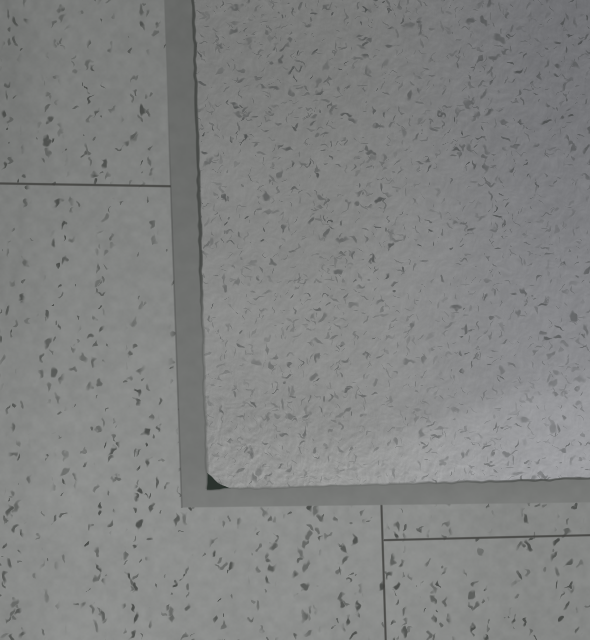
Write a WebGL 2 fragment shader that draws this texture.

```glsl
#version 300 es
precision highp float;
// Speckled ceiling tiles with thin grooves around a recessed panel in a grey metal frame.
uniform vec2 u_resolution;
out vec4 fragColor;

float hash(vec2 p) {
  vec3 q = fract(vec3(p.xyx) * 0.1031);
  q += dot(q, q.yzx + 33.33);
  return fract((q.x + q.y) * q.z);
}

float noise(vec2 p) {
  vec2 i = floor(p), f = fract(p);
  f = f * f * (3.0 - 2.0 * f);
  return mix(mix(hash(i), hash(i + vec2(1, 0)), f.x),
             mix(hash(i + vec2(0, 1)), hash(i + vec2(1, 1)), f.x), f.y);
}

float fbm(vec2 p) {
  float sum = 0.0, amp = 0.5;
  for (int i = 0; i < 4; i++) {
    sum += amp * noise(p);
    p = p * 2.03 + 17.1;
    amp *= 0.5;
  }
  return sum;
}

// Soft step whose edge spans at least one pixel
float fill(float d, float soft) {
  float w = max(soft, 0.7 / u_resolution.y);
  return smoothstep(-w, w, d);
}

float stroke(vec2 p, vec2 a, vec2 b, float width) {
  vec2 pa = p - a, ba = b - a;
  float h = clamp(dot(pa, ba) / dot(ba, ba), 0.0, 1.0);
  return 1.0 - fill(length(pa - ba * h) - width, 0.0013);
}

// Irregular scattered pits: angle is the mean direction, spread its variation
float pits(vec2 p, float cell, vec2 size, float angle, float spread, float density, float seed) {
  vec2 warp = vec2(noise(p * 150.0 + seed), noise(p * 150.0 + seed + 40.0)) - 0.5;
  vec2 q = p + warp * 0.008;
  vec2 base = floor(q / cell);
  float mask = 0.0;
  for (int y = -1; y <= 1; y++) {
    for (int x = -1; x <= 1; x++) {
      vec2 id = base + vec2(x, y);
      vec2 key = id + seed;
      vec2 centre = (id + vec2(hash(key + 3.1), hash(key + 7.7))) * cell;
      float turn = angle + (hash(key + 19.3) - 0.5) * spread;
      vec2 d = q - centre;
      d = vec2(cos(turn) * d.x + sin(turn) * d.y, cos(turn) * d.y - sin(turn) * d.x);
      float scale = mix(0.5, 1.25, hash(key + 29.0));
      float r = length(d / (size * scale));
      float present = step(hash(key + 51.0), density);
      mask = max(mask, present * (1.0 - smoothstep(0.45, 1.35, r)) * mix(0.45, 1.0, hash(key + 61.0)));
    }
  }
  return mask;
}

// Outer tiles: pits gather in vertical chains
vec3 outerTile(vec2 p) {
  float light = mix(0.555, 0.485, smoothstep(0.2, 1.0, p.y));
  light -= 0.025 * smoothstep(0.12, 0.0, p.x);
  light -= 0.035 * smoothstep(0.55, 0.92, p.x);
  light += 0.05 * (fbm(p * 90.0) - 0.47) + 0.025 * (fbm(p * 9.0) - 0.47);
  float chain = pow(0.5 + 0.5 * cos((p.x + 0.012 * sin(p.y * 17.0)) * 94.0 - 2.0), 1.5);
  float gaps = smoothstep(0.25, 0.65, noise(p * vec2(14.0, 9.0) + 5.0));
  float marks = pits(p, 0.019, vec2(0.0068, 0.0032), 1.35, 1.4, 0.62, 11.0) * smoothstep(0.1, 0.55, chain * (0.4 + gaps));
  marks = max(marks, 0.75 * pits(p, 0.029, vec2(0.0048, 0.0026), 1.3, 2.0, 0.28, 83.0));
  return mix(vec3(light - 0.003, light + 0.004, light - 0.002), vec3(0.25, 0.26, 0.25), marks * 0.85);
}

// Recessed panel: finer pits, fibrous relief and a glow along the foot
vec3 innerPanel(vec2 p) {
  float light = mix(0.55, 0.475, smoothstep(0.4, 1.0, p.y));
  light -= 0.025 * smoothstep(0.65, 0.92, p.x) * smoothstep(0.3, 0.7, p.y);
  float rise = p.y - 0.265 - 0.13 * smoothstep(0.42, 0.95, p.x);
  light += 0.05 * smoothstep(0.045, -0.02, rise) * smoothstep(0.35, 0.7, p.x);
  light += 0.02 * smoothstep(0.36, 0.25, p.y);
  float rough = mix(0.05, 0.13, smoothstep(0.5, 0.25, p.y + 0.3 * (p.x - 0.35)));
  vec2 fibre = p + 0.012 * vec2(noise(p * 45.0), noise(p * 45.0 + 9.0));
  light += rough * (fbm(fibre * 130.0) - fbm((fibre + vec2(0.002, -0.003)) * 130.0));
  light += 0.035 * (fbm(p * 70.0) - 0.47) + 0.025 * (fbm(p * 8.0) - 0.47);
  float patches = smoothstep(0.2, 0.65, noise(p * 19.0));
  float marks = pits(p, 0.017, vec2(0.0062, 0.0022), 0.7, 2.6, 0.48, 131.0) * mix(0.35, 1.0, patches);
  marks = max(marks, 0.8 * pits(p, 0.026, vec2(0.0075, 0.0032), 0.8, 3.0, 0.24, 207.0));
  marks = max(marks, 0.5 * pits(p, 0.012, vec2(0.0055, 0.0012), 0.5, 3.1, 0.35, 311.0));
  marks *= mix(0.5, 0.8, smoothstep(0.25, 0.75, p.y));
  vec3 tint = mix(vec3(0.0, 0.004, 0.0), vec3(-0.004, 0.0, 0.012), smoothstep(0.5, 0.9, p.x));
  return mix(vec3(light) + tint, vec3(0.27, 0.28, 0.28), marks);
}

void main() {
  vec2 p = gl_FragCoord.xy / u_resolution.y;

  // Slanted frame edges, slightly ragged on the panel side
  float ragged = 0.003 * (noise(p * 85.0) - 0.5);
  float outerX = p.x - mix(0.284, 0.2565, (p.y - 0.207) / 0.793);
  float outerY = p.y - mix(0.207, 0.215, (p.x - 0.284) / 0.638);
  float innerX = p.x - mix(0.324, 0.302, (p.y - 0.237) / 0.763) + ragged;
  float innerY = p.y - mix(0.2355, 0.2525, (p.x - 0.324) / 0.598) + ragged;
  float outer = min(outerX, outerY), inner = min(innerX, innerY);

  // Tiles and their grooves
  vec3 color = outerTile(p);
  float groove = stroke(p, vec2(-0.01, 0.7135), vec2(0.267, 0.709), 0.0017);
  groove = max(groove, stroke(p, vec2(0.596, 0.211), vec2(0.603, -0.01), 0.0016));
  groove = max(groove, stroke(p, vec2(0.6, 0.156), vec2(0.93, 0.164), 0.0016));
  color = mix(color, vec3(0.25, 0.25, 0.24), groove * 0.85);

  // Metal frame
  float metal = mix(0.455, 0.41, smoothstep(0.25, 1.0, p.y)) + 0.03 * (fbm(p * 60.0) - 0.47);
  metal += 0.025 * smoothstep(0.27, 0.2, p.y);
  color = mix(color, vec3(metal - 0.003, metal + 0.004, metal - 0.003), fill(outer, 0.0015));
  float seam = (1.0 - smoothstep(0.0, 0.0025, abs(outerX))) * step(0.207, p.y);
  color *= 1.0 - 0.18 * seam * smoothstep(0.9, 0.65, p.y);

  // Panel with shadowed edges and a dark corner gap
  color = mix(color, innerPanel(p), fill(inner, 0.0015));
  float sideShadow = (1.0 - smoothstep(0.0008, 0.0038, abs(innerX))) * step(0.236, p.y);
  color = mix(color, vec3(0.24, 0.25, 0.24), sideShadow * mix(0.25, 0.8, smoothstep(0.45, 0.6, p.y)));
  float footShadow = (1.0 - smoothstep(0.0005, 0.003, abs(innerY))) * step(0.324, p.x);
  color = mix(color, vec3(0.26, 0.27, 0.26), footShadow * mix(0.2, 0.7, smoothstep(0.6, 0.85, p.x)));
  float gap = min(inner, 0.024 - innerY - 0.72 * innerX);
  color = mix(color, vec3(0.17, 0.2, 0.18), fill(gap, 0.0015));

  fragColor = vec4(color, 1.0);
}
```
